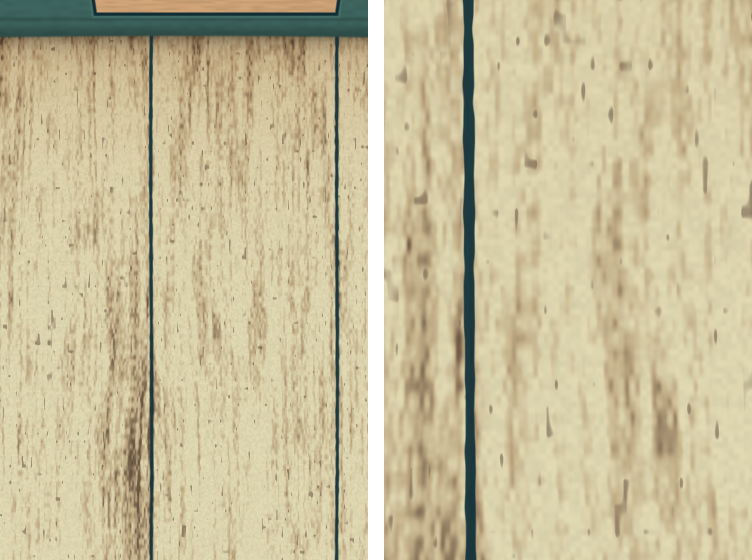
Left, the full canvas; right, a detail of the centre.
This texture is drawn by a Shadertoy shader. Its source:

```glsl
// Weathered cream planks with vertical grain, split by dark teal seams,
// under a teal rail holding a tan inset panel. Stretched value noise makes
// the fibres; soft elliptical patches decide where the paint has worn away.

#define PITCH 0.504        // plank width, in canvas widths
#define FIRST_SEAM 0.411   // x of the first seam
#define SEAM_HALF 0.0046   // half width of a seam
#define RAIL 0.096         // depth of the rail from the top edge
#define FIBRES 125.0       // grain cells across the canvas
#define WEAR 0.30          // how much worn patches darken the grain
#define TOP_TINT 0.62      // strength of the tan fade under the rail

const vec3 CREAM = vec3(0.865, 0.835, 0.685);
const vec3 TAN   = vec3(0.73, 0.64, 0.49);
const vec3 BROWN = vec3(0.36, 0.28, 0.22);
const vec3 SEAM  = vec3(0.08, 0.20, 0.23);
const vec3 TEAL  = vec3(0.235, 0.385, 0.36);
const vec3 INSET = vec3(0.80, 0.63, 0.46);

float hash(vec2 p) {
    vec3 q = fract(vec3(p.xyx) * 0.1031);
    q += dot(q, q.yzx + 33.33);
    return fract((q.x + q.y) * q.z);
}

float noise(vec2 p) {
    vec2 i = floor(p), f = fract(p);
    f = f * f * (3.0 - 2.0 * f);
    return mix(mix(hash(i), hash(i + vec2(1, 0)), f.x),
               mix(hash(i + vec2(0, 1)), hash(i + vec2(1, 1)), f.x), f.y);
}

// Soft elliptical patch
float blob(vec2 p, vec2 centre, vec2 radius) {
    vec2 q = (p - centre) / radius;
    return exp(-dot(q, q));
}

// Where the paint is thin; p.y runs downward from the top edge
float wornAmount(vec2 p) {
    float w = 1.0 * blob(p, vec2(0.355, 1.32), vec2(0.075, 0.48));
    w += 1.25 * blob(p, vec2(0.525 - 0.09 * p.y, 0.34), vec2(0.030, 0.23));
    w += 0.55 * blob(p, vec2(0.83, 0.75), vec2(0.045, 0.75));
    w += 0.5 * blob(p, vec2(0.0, 0.35), vec2(0.04, 0.35));
    w += 0.5 * blob(p, vec2(0.5, 0.08), vec2(0.9, 0.16));
    return w + 0.7 * (noise(p * vec2(16.0, 2.5) + 4.0) - 0.5);
}

vec3 plank(vec2 p, float id, float seamDist) {
    // Bend the fibres a little, differently on each plank
    vec2 g = p + vec2(0.025 * noise(p * vec2(3.0, 1.4) + id * 7.0) + id * 3.7 + 9.0, id * 5.1 + 20.0);
    float fibre  = noise(g * vec2(FIBRES, 5.0));
    float streak = noise(g * vec2(FIBRES * 0.5, 11.0) + 31.0);
    float fleck  = noise(g * vec2(FIBRES * 1.7, 70.0) + 57.0);
    float grain  = 0.38 * fibre + 0.27 * streak + 0.35 * fleck;

    // Worn paint, also chipped along the seams
    float worn = wornAmount(p) + 0.8 * exp(-seamDist / 0.009);
    float level = grain + WEAR * worn;
    vec3 col = mix(CREAM, TAN, 0.85 * smoothstep(0.46, 0.86, level));
    col = mix(col, BROWN, 0.85 * smoothstep(0.74, 1.12, level));

    // Rare dark pits and faint weave
    float pit = noise(g * vec2(120.0, 45.0) + 83.0);
    col = mix(col, BROWN, 0.5 * smoothstep(0.88, 0.98, pit));
    col *= 0.97 + 0.06 * noise(g * vec2(210.0, 190.0));

    // Tan fade and contact shadow below the rail
    float below = max(p.y - RAIL, 0.0);
    col *= mix(vec3(1.0), vec3(0.86, 0.73, 0.64), TOP_TINT * exp(-below / 0.20));
    return col * (1.0 - 0.40 * exp(-below / 0.025));
}

vec3 rail(vec2 p, float px) {
    vec3 col = TEAL * (0.96 + 0.08 * noise(p * vec2(40.0, 90.0)));
    col *= 1.0 - 0.22 * smoothstep(0.055, RAIL, p.y);
    col *= 1.0 - 0.15 * exp(-pow((p.y - 0.052) / 0.006, 2.0));

    // Inset panel with a dark frame, open at the top
    vec2 q = vec2(abs(p.x - 0.587) - 0.329 + 0.15 * p.y, p.y - 0.034);
    float box = max(q.x, q.y);
    col = mix(col, TEAL * 1.22, 0.6 * (1.0 - smoothstep(0.012, 0.018, box)));
    col = mix(col, SEAM * 0.9, 1.0 - smoothstep(0.009 - px, 0.009 + px, box));
    vec3 face = INSET * (0.94 + 0.10 * noise(p * vec2(30.0, 160.0)));
    return mix(col, face, 1.0 - smoothstep(-px, px, box));
}

void mainImage(out vec4 fragColor, in vec2 fragCoord) {
    float px = 1.0 / iResolution.x;
    vec2 p = vec2(fragCoord.x, iResolution.y - fragCoord.y) * px;

    // Nearest seam, with a slight wander along its length
    float id = floor((p.x - FIRST_SEAM) / PITCH + 0.5);
    float wander = 0.005 * (noise(vec2(p.y * 4.0, id * 9.0 + 3.0)) - 0.5);
    float seamX = FIRST_SEAM + PITCH * id + wander;
    float seamDist = abs(p.x - seamX);
    float plankId = id + step(seamX, p.x);

    vec3 col = plank(p, plankId, seamDist);
    float rough = 0.0022 * (noise(p * vec2(90.0, 60.0)) - 0.5);
    float seam = 1.0 - smoothstep(-px, px, seamDist - SEAM_HALF + rough);
    col = mix(col, SEAM, 0.95 * seam);

    // Rail with a softly bowed lower edge
    float edge = p.y - RAIL - 0.004 * pow(2.0 * p.x - 1.0, 2.0);
    col = mix(col, rail(p, px), 1.0 - smoothstep(-px, 2.0 * px, edge));
    fragColor = vec4(col, 1.0);
}
```
